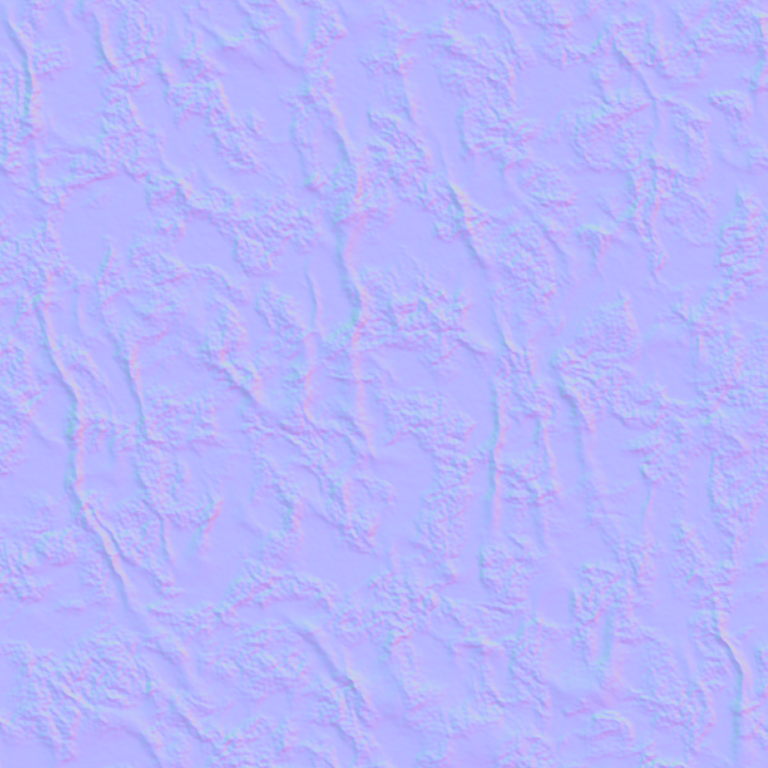
Write a WebGL 2 fragment shader that draws this texture map.

```glsl
#version 300 es
precision highp float;
// Tangent-space normal map of rough plaster: small crusty patches, smooth
// hollows and ragged veins that run steeply down to the right. A height field
// is summed from warped gradient noise, then differentiated and encoded.

#define VEIN_HEIGHT 0.0034
#define PATCH_HEIGHT 0.0021
#define LUMP_HEIGHT 0.0024
#define GRAIN_HEIGHT 0.0016
#define PATCH_SCALE 14.0
#define GRAIN_SCALE 74.0
#define WARP 0.032
#define SLOPE_STEP 0.0010
#define STEEPNESS 2.0
#define FLATTEN 0.47
#define ENCODE_GAMMA 0.480

uniform vec2 u_resolution;
out vec4 fragColor;

vec2 hashGradient(vec2 cell) {
  vec3 h = fract(cell.xyx * vec3(0.1031, 0.1030, 0.0973));
  h += dot(h, h.yzx + 33.33);
  float angle = 6.28318 * fract((h.x + h.y) * h.z);
  return vec2(cos(angle), sin(angle));
}

// Gradient noise, roughly -0.7 to 0.7
float noise(vec2 p) {
  vec2 cell = floor(p), f = p - cell;
  vec2 w = f * f * f * (f * (f * 6.0 - 15.0) + 10.0);
  vec2 right = vec2(1.0, 0.0), up = vec2(0.0, 1.0);
  float a = dot(hashGradient(cell), f);
  float b = dot(hashGradient(cell + right), f - right);
  float c = dot(hashGradient(cell + up), f - up);
  float d = dot(hashGradient(cell + 1.0), f - 1.0);
  return mix(mix(a, b, w.x), mix(c, d, w.x), w.y);
}

// Bends the domain at four scales, giving ragged outlines
vec2 warp(vec2 p) {
  vec2 offset = vec2(0.0);
  float amount = WARP, scale = 7.0;
  for (int i = 0; i < 4; i++) {
    offset += amount * vec2(noise(p * scale + 17.3), noise(p * scale + 61.7));
    amount *= 0.43;
    scale *= 2.5;
  }
  return p + offset;
}

// Thin crest along the zero contour of a noise value
float crest(float n, float width) {
  float d = n / width;
  return exp(-d * d);
}

float height(vec2 p) {
  vec2 q = warp(p);

  // Long veins in a tilted, stretched frame, plus shorter curly ones
  vec2 slanted = vec2(dot(q, vec2(0.90, 0.42)), dot(q, vec2(-0.42, 0.90)));
  float fade = smoothstep(-0.2, 0.25, noise(p * 5.0 + 9.1));
  float veins = fade * crest(noise(slanted * vec2(7.0, 2.2) + 31.0), 0.055);
  float strands = crest(noise(slanted * vec2(14.0, 7.0) + 83.0), 0.11);
  strands *= smoothstep(-0.15, 0.3, noise(p * 8.0 + 27.0));

  // Raised crusty patches that fade gradually into the hollows
  float field = noise(slanted * PATCH_SCALE * vec2(1.1, 0.8) + 45.0)
              + 0.6 * noise(q * PATCH_SCALE * 2.2 + 5.0);
  float crust = smoothstep(-0.25, 0.32, field);

  // Wrinkled lumps and fine grain, strongest on the crust
  float lumps = noise(q * 30.0 + 12.0) - 0.5 * abs(noise(q * 46.0 + 53.0));
  float grain = noise(q * GRAIN_SCALE + 3.0) + 0.5 * noise(p * GRAIN_SCALE * 2.1 + 71.0);
  float roughness = mix(0.12, 1.15, crust);

  return VEIN_HEIGHT * (veins + 0.55 * strands)
       + PATCH_HEIGHT * crust
       + roughness * (LUMP_HEIGHT * lumps + GRAIN_HEIGHT * grain);
}

void main() {
  vec2 p = gl_FragCoord.xy / min(u_resolution.x, u_resolution.y);

  // Central differences give the slope
  vec2 e = vec2(SLOPE_STEP, 0.0);
  vec2 slope = vec2(height(p + e.xy) - height(p - e.xy),
                    height(p + e.yx) - height(p - e.yx)) / (2.0 * SLOPE_STEP);

  // Encode with softened sideways channels and a lifted tone curve
  vec3 normal = normalize(vec3(-STEEPNESS * slope, 1.0));
  normal.xy *= FLATTEN;
  vec3 color = pow(0.5 + 0.5 * normal, vec3(ENCODE_GAMMA));
  fragColor = vec4(color, 1.0);
}
```
